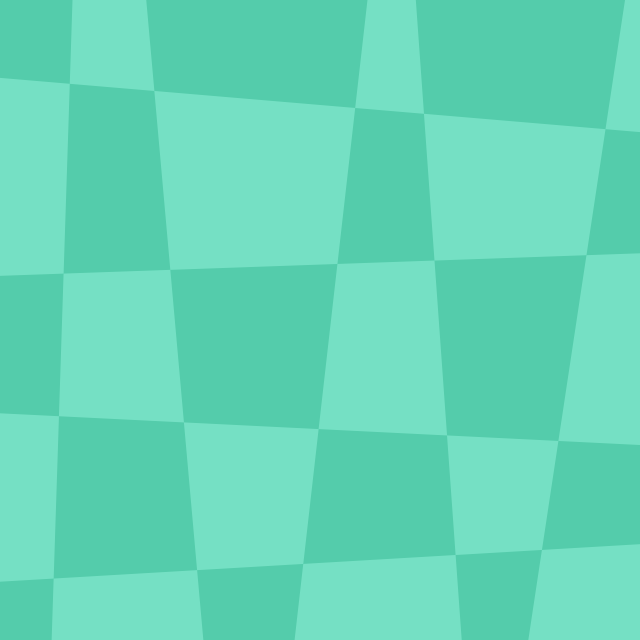
Reproduce this pattern procedurally as a Shadertoy shader.

```glsl
// A skewed two-tone checkerboard cut by straight lines that tilt back and forth.
// Each line flips the sign of a running product, so the tone swaps on crossing it;
// every sign is softened over one pixel to smooth the edges.

#define DARK_TONE  vec3(0.33, 0.80, 0.67)
#define LIGHT_TONE vec3(0.46, 0.88, 0.77)
#define UPRIGHTS 5
#define LEVELS 4
#define EDGE_PIXELS 1.0

// Upright lines: x at the bottom edge, x at the top edge
const vec2 uprights[UPRIGHTS] = vec2[UPRIGHTS](
    vec2(0.0807, 0.1133), vec2(0.3177, 0.2285), vec2(0.4603, 0.5742),
    vec2(0.7214, 0.6497), vec2(0.8255, 0.9766));

// Level lines: y at the left edge, y at the right edge
const vec2 levels[LEVELS] = vec2[LEVELS](
    vec2(0.0911, 0.1497), vec2(0.3542, 0.3047),
    vec2(0.5690, 0.6042), vec2(0.8783, 0.7936));

// Smoothed side of a line, -1 to 1, at position p along its cross axis
float lineSide(vec2 ends, float along, float p, float pixel)
{
    float slope = ends.y - ends.x;
    float dist = (p - mix(ends.x, ends.y, along)) * inversesqrt(1.0 + slope * slope);
    return clamp(2.0 * dist / (EDGE_PIXELS * pixel), -1.0, 1.0);
}

void mainImage(out vec4 fragColor, in vec2 fragCoord)
{
    vec2 uv = fragCoord / iResolution.xy;
    vec2 pixel = 1.0 / iResolution.xy;

    // Product of sides: positive in light cells, negative in dark ones
    float parity = 1.0;
    for (int i = 0; i < UPRIGHTS; i++)
        parity *= lineSide(uprights[i], uv.y, uv.x, pixel.x);
    for (int i = 0; i < LEVELS; i++)
        parity *= lineSide(levels[i], uv.x, uv.y, pixel.y);

    fragColor = vec4(mix(DARK_TONE, LIGHT_TONE, 0.5 + 0.5 * parity), 1.0);
}
```
